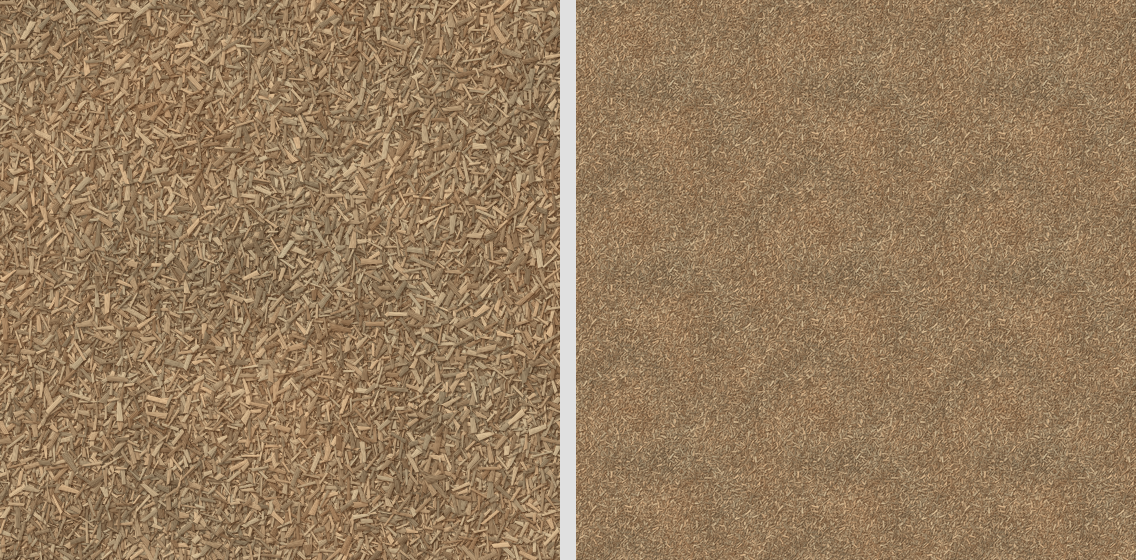
Left: one tile. Right: repeated 3 by 3.
Write a WebGL 1 fragment shader that draws this texture.

```glsl
precision highp float;
uniform vec2 u_resolution;

vec4 hash4(vec3 p) {
  vec4 q = fract(p.xyzx * vec4(0.1031, 0.1030, 0.0973, 0.1099));
  q += dot(q, q.wzxy + 33.33);
  return fract((q.xxyz + q.yzzw) * q.zywx);
}

float cornerSlope(vec2 cell, vec2 offset, float period) {
  vec2 gradient = hash4(vec3(mod(cell, period), 91.0)).xy * 2.0 - 1.0;
  return dot(gradient, offset);
}

// Gradient noise that wraps after a whole number of cells
float noise(vec2 p, float period) {
  vec2 i = floor(p), f = fract(p);
  vec2 u = f * f * f * (f * (f * 6.0 - 15.0) + 10.0);
  vec2 e = vec2(1.0, 0.0);
  float low = mix(cornerSlope(i, f, period), cornerSlope(i + e, f - e, period), u.x);
  float high = mix(cornerSlope(i + e.yx, f - e.yx, period),
                   cornerSlope(i + 1.0, f - 1.0, period), u.x);
  return mix(low, high, u.y);
}

// Splinter with slanted ends and one narrower tip
float splinter(vec2 q, vec2 size, float slant, float taper) {
  q.x += slant * q.y;
  size.y *= 1.0 - taper * clamp(q.x / size.x, -1.0, 1.0);
  vec2 d = abs(q) - size;
  return length(max(d, 0.0)) + min(max(d.x, d.y), 0.0);
}

void main() {
  vec2 uv = gl_FragCoord.xy / u_resolution;
  float patches = noise(uv * 5.0, 5.0) + 0.5 * noise(uv * 11.0, 11.0);

  // Fine dusty ground
  float tone = 0.42 + 0.5 * noise(uv * 160.0, 160.0);
  float tint = 0.0;
  vec2 grain = uv * 64.0;

  // Layers of chips, small ones below and large ones on top
  for (int layer = 0; layer < 7; layer++) {
    float depth = float(layer);
    float cells = 68.0 - 4.0 * depth;
    float blur = 0.7 * cells / u_resolution.y;
    vec2 p = uv * cells;
    vec2 home = floor(p);

    for (int y = -1; y <= 1; y++) {
      for (int x = -1; x <= 1; x++) {
        vec2 cell = home + vec2(float(x), float(y));
        vec2 id = mod(cell, cells);
        vec4 a = hash4(vec3(id, depth * 7.0 + 3.0));
        vec4 b = hash4(vec3(id, depth * 7.0 + 59.0));

        // Mostly upright, with a wide spread
        float angle = 1.35 + (a.z + b.w - 1.0) * 2.1;
        float c = cos(angle), s = sin(angle);
        mat2 turn = mat2(c, -s, s, c);
        vec2 q = turn * (p - cell - 0.5 - (a.xy - 0.5) * 0.7);
        vec2 size = vec2(mix(0.3, 0.85, a.w), mix(0.07, 0.22, b.x * b.x));
        float slant = (b.y - 0.5) * 1.4;
        float taper = (b.z - 0.5) * 0.9;

        // Soft shadow to the lower right
        vec2 castFrom = q + turn * vec2(-0.05, 0.07);
        float shade = splinter(castFrom, size, slant, taper);
        tone *= 1.0 - 0.48 * (1.0 - smoothstep(-0.05, 0.13, shade));

        // Face lit from the upper left
        float edge = splinter(q, size, slant, taper);
        float cover = 1.0 - smoothstep(-blur, blur, edge);
        float side = clamp(q.y / size.y, -1.0, 1.0) * dot(vec2(-s, c), vec2(-0.5, 0.85));
        float wood = 0.76 + 0.56 * (fract(b.x * 37.0 + a.w * 17.0) - 0.5) + 0.13 * side;
        tone = mix(tone, wood, cover);
        tint = mix(tint, fract(b.y * 29.0 + a.z * 13.0) - 0.5, cover);
        if (cover > 0.5) grain = q * vec2(2.5, 16.0) + a.xy * 40.0;
      }
    }
  }

  // Fibres along each chip, then broad uneven patches
  tone += 0.22 * noise(grain, 64.0) + 0.08 * patches;
  tone = clamp(tone, -0.1, 1.12);

  vec3 darkBark = vec3(0.28, 0.18, 0.10);
  vec3 paleWood = vec3(0.80, 0.69, 0.54);
  vec3 color = mix(darkBark, paleWood, tone);
  float warmth = tint + 0.5 * noise(uv * 4.0 + 0.37, 4.0);
  color += warmth * vec3(0.045, -0.008, -0.03);
  gl_FragColor = vec4(color, 1.0);
}
```
